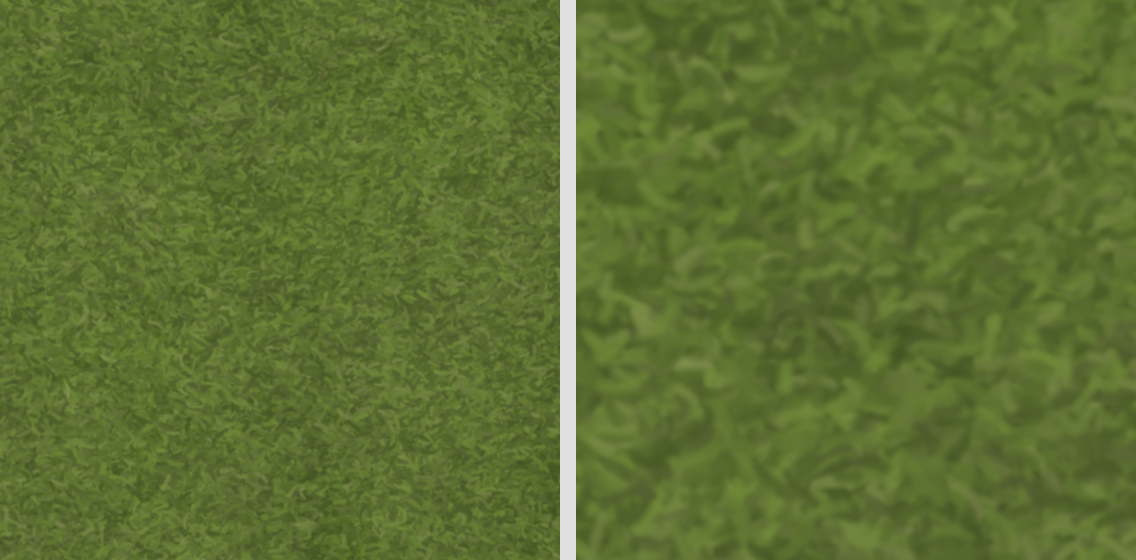
Left, the full canvas; right, a detail of the centre.
Reproduce this texture procedurally as a Shadertoy shader.

```glsl
// Dense mown lawn of short, soft, overlapping grass blades with faint patches.

const float PI = 3.14159265;
const float CELL_COUNT = 45.0;   // blade cells across the canvas
const int LAYER_COUNT = 12;

const vec3 GRASS_GREEN = vec3(0.361, 0.435, 0.191);
const vec3 LIGHT_RANGE = vec3(0.086, 0.098, 0.045);
const vec3 STRAW_SHIFT = vec3(0.032, 0.006, 0.042);

float hash(vec2 p) {
    return fract(sin(dot(p, vec2(127.1, 311.7))) * 43758.5453);
}

vec2 hash2(vec2 p) {
    return vec2(hash(p), hash(p + vec2(37.3, 91.7)));
}

// Smooth value noise from -1 to 1
float noise(vec2 p) {
    vec2 cell = floor(p);
    vec2 f = fract(p);
    f = f * f * (3.0 - 2.0 * f);
    float low = mix(hash(cell), hash(cell + vec2(1.0, 0.0)), f.x);
    float high = mix(hash(cell + vec2(0.0, 1.0)), hash(cell + 1.0), f.x);
    return 2.0 * mix(low, high, f.y) - 1.0;
}

float patches(vec2 p) {
    return 0.45 * noise(p) + 0.3 * noise(p * 2.1 + 17.0) + 0.25 * noise(p * 4.3 + 5.0);
}

// Coverage of a curved, soft-edged blade centred on the origin
float blade(vec2 p, float angle, float halfLength, float width, float bend) {
    float c = cos(angle);
    float s = sin(angle);
    p = vec2(c * p.x + s * p.y, c * p.y - s * p.x);
    p.y -= bend * (p.x * p.x - 0.15);
    float d = length(vec2(max(abs(p.x) - halfLength, 0.0), p.y));
    return 1.0 - smoothstep(0.0, width, d);
}

// Lays one layer of blades over the turf; x is lightness, y is straw tint
vec2 addBlades(vec2 turf, vec2 p, float seed, float lean) {
    vec2 home = floor(p);
    for (int j = -1; j <= 1; j++) {
        for (int i = -1; i <= 1; i++) {
            vec2 cell = home + vec2(float(i), float(j));
            vec2 id = cell + seed * vec2(13.7, 7.9);
            vec2 shape = hash2(id + 3.1);
            vec2 tint = hash2(id + 8.6);
            float turn = 2.0 * hash(id + 5.4) - 1.0;

            // Every direction occurs, most often near the horizontal
            float angle = 0.5 * PI * turn * mix(0.5, 1.0, abs(turn)) + lean;
            float bend = 0.9 * (hash(id + 6.3) - 0.5);
            float mask = blade(p - cell - hash2(id), angle,
                               mix(0.15, 0.6, shape.x), mix(0.25, 0.36, shape.y), bend);

            // Pale blades are the dry ones
            float light = 2.1 * tint.x - 1.0;
            float straw = (2.0 * pow(tint.y, 3.0) - 0.5) * mix(0.4, 1.2, tint.x);
            turf = mix(turf, vec2(light, straw), 0.78 * mask);
        }
    }
    return turf;
}

void mainImage(out vec4 fragColor, in vec2 fragCoord) {
    vec2 uv = fragCoord / iResolution.y;

    // Blades over dark soil, leaning together in loose tufts
    float lean = 0.6 * noise(uv * 7.0 + 2.0);
    vec2 turf = vec2(-0.9, 0.0);
    for (int k = 0; k < LAYER_COUNT; k++) {
        float seed = float(k) + 1.0;
        vec2 shift = 10.0 * hash2(vec2(seed, 4.2));
        turf = addBlades(turf, uv * CELL_COUNT + shift, seed, lean);
    }

    // Broad light and dry patches, then soft mottling
    turf.x += 0.4 * patches(uv * 7.0 + 31.0);
    turf.y += 0.5 * patches(uv * 5.0 + 63.0);
    turf.x += 0.12 * noise(uv * 110.0);

    vec3 colour = GRASS_GREEN + LIGHT_RANGE * turf.x + STRAW_SHIFT * turf.y;
    fragColor = vec4(clamp(colour, 0.0, 1.0), 1.0);
}
```
